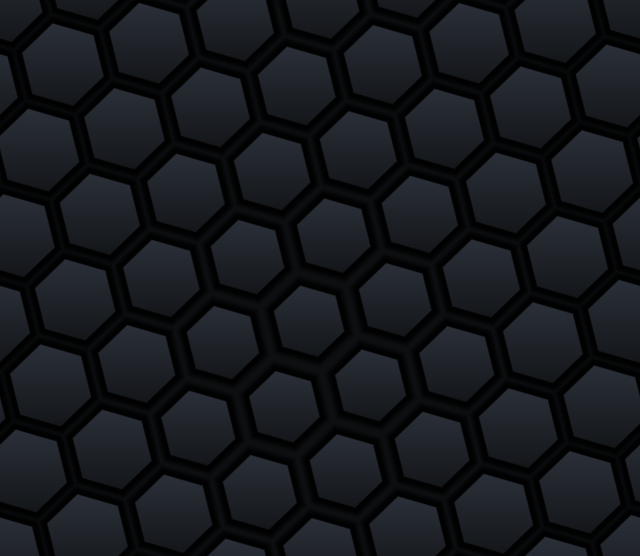
Reproduce this pattern procedurally as a Shadertoy shader.

```glsl
#define PI 3.14159265
#define FIRST_CENTRE vec2(0.0983, 0.8838)  // one cell centre, in canvas fractions
#define THIN_CENTRE vec2(0.49, 0.34)       // where the cells are smallest
#define APOTHEM 0.0665                     // largest centre-to-side size, in canvas heights
#define SHRINK 0.0098                      // size lost at THIN_CENTRE
#define LINE_WIDTH 0.0085
#define SHADOW_WIDTH 0.012
#define FACE_TOP vec3(0.170, 0.189, 0.224)
#define FACE_BOTTOM vec3(0.074, 0.083, 0.096)
#define LINE_COLOUR vec3(0.004, 0.005, 0.007)
#define GAP_COLOUR vec3(0.050, 0.060, 0.067)

// Whole-number lattice steps per canvas: 52 cells that join at every edge
const mat2 CANVAS_TO_LATTICE = mat2(6.0, 2.0, 5.0, -7.0);

// Distance from the centre to the side of a regular hexagon through p
float hexRadius(vec2 p, float tilt) {
    float radius = 0.0;
    for (int i = 0; i < 3; i++) {
        float angle = tilt + float(i) * PI / 3.0;
        radius = max(radius, abs(dot(p, vec2(cos(angle), sin(angle)))));
    }
    return radius;
}

// Offset from the nearest cell centre, in canvas heights
vec2 nearestOffset(vec2 lattice, mat2 latticeToHeights) {
    vec2 corner = fract(lattice);
    vec2 nearest = vec2(10.0);
    for (int i = 0; i < 4; i++) {
        vec2 offset = latticeToHeights * (corner - vec2(i & 1, i >> 1));
        if (dot(offset, offset) < dot(nearest, nearest)) nearest = offset;
    }
    return nearest;
}

// Cell size varies smoothly and wraps with the canvas
float cellApothem(vec2 centre) {
    vec2 wave = 0.5 + 0.5 * cos(2.0 * PI * (centre - THIN_CENTRE));
    return APOTHEM - SHRINK * wave.x * mix(0.35, 1.0, wave.y);
}

void mainImage(out vec4 fragColor, in vec2 fragCoord) {
    vec2 uv = fragCoord / iResolution.xy;
    vec2 aspect = vec2(iResolution.x / iResolution.y, 1.0);
    float pixel = 1.0 / iResolution.y;

    // Tilted hexagonal lattice
    mat2 toCanvas = inverse(CANVAS_TO_LATTICE);
    mat2 toHeights = mat2(toCanvas[0] * aspect, toCanvas[1] * aspect);
    vec2 offset = nearestOffset(CANVAS_TO_LATTICE * (uv - FIRST_CENTRE), toHeights);
    float tilt = atan(toHeights[0].y, toHeights[0].x);

    float apothem = cellApothem(uv - offset / aspect);
    float edge = hexRadius(offset, tilt) - apothem;

    // Dark outline fading into the gap
    float shadow = smoothstep(LINE_WIDTH - 0.003, LINE_WIDTH + SHADOW_WIDTH, edge);
    vec3 colour = mix(LINE_COLOUR, GAP_COLOUR, shadow);

    // Face lit from above
    float circumradius = apothem / cos(PI / 6.0);
    float height = clamp(0.5 + 0.5 * offset.y / circumradius, 0.0, 1.0);
    vec3 face = mix(FACE_BOTTOM, FACE_TOP, height);
    colour = mix(face, colour, smoothstep(-pixel, pixel, edge));

    fragColor = vec4(colour, 1.0);
}
```
